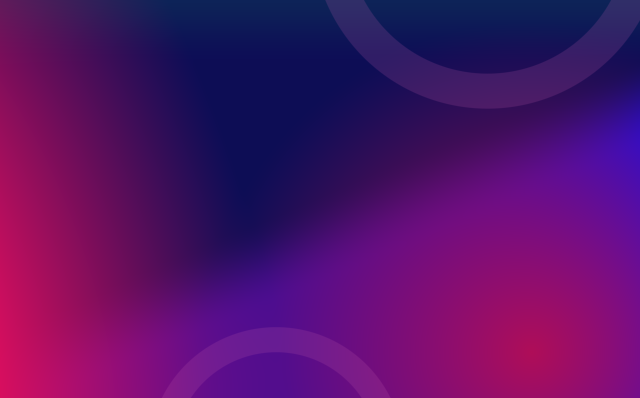
Give the GLSL for this background, as a WebGL 2 fragment shader.

```glsl
#version 300 es
precision highp float;
// Soft gradient backdrop: navy sky, a violet region below a slanted line,
// a crimson glow on the left edge and another at lower right, with two pale
// translucent rings. Lengths are in canvas heights, origin at lower left.

uniform vec2 u_resolution;
out vec4 outColor;

const vec3 NAVY    = vec3(0.050, 0.050, 0.335);
const vec3 TEAL    = vec3(0.050, 0.155, 0.345);
const vec3 VIOLET  = vec3(0.225, 0.050, 0.600);
const vec3 BLUE    = vec3(0.060, 0.050, 0.890);
const vec3 CRIMSON = vec3(0.685, 0.052, 0.345);
const vec3 ROSE    = vec3(0.845, 0.055, 0.370);
const vec3 RING    = vec3(0.745, 0.350, 0.665);

const float RING_ALPHA  = 0.2;
const float WIDTH       = 1.613;  // x at which the cool region turns blue
const float SLANT_START = 0.154;  // height of the slanted line at x = 0
const float SLANT_SLOPE = 0.4225;
const vec2  GLOW_CENTER = vec2(1.336, 0.115);
const float GLOW_RADIUS = 0.84;

// Rings: center x, center y, inner radius, outer radius
const vec4 TOP_RING    = vec4(1.225, 1.168, 0.353, 0.441);
const vec4 BOTTOM_RING = vec4(0.694, -0.143, 0.258, 0.321);

// Linear falloff from 1 to 0 with a rounded foot
float softFalloff(float distanceRatio) {
  const float FOOT = 0.05;
  float t = max(1.0 - distanceRatio, 0.0);
  return t * t * (1.0 + FOOT) / (t + FOOT);
}

// Antialiased coverage of a ring
float ringMask(vec2 p, vec4 ring) {
  float middle = 0.5 * (ring.z + ring.w);
  float halfWidth = 0.5 * (ring.w - ring.z);
  float d = abs(length(p - ring.xy) - middle) - halfWidth;
  float edge = 0.75 / u_resolution.y;
  return 1.0 - smoothstep(-edge, edge, d);
}

// Strength of the left glow: weaker and narrower toward the top
float leftGlow(vec2 p) {
  float strength = 1.0 - 0.59 * pow(p.y, 1.6);
  float reach = mix(0.73, 0.43, pow(p.y, 1.5));
  return strength * softFalloff(p.x / reach);
}

void main() {
  vec2 p = gl_FragCoord.xy / u_resolution.y;

  // Navy sky with a teal tint along the top
  vec3 color = mix(NAVY, TEAL, 0.9 * smoothstep(0.83, 1.03, p.y));

  // Violet below the slanted line, turning blue to the right
  float depth = SLANT_START + SLANT_SLOPE * p.x - p.y;
  vec3 cool = mix(VIOLET, BLUE, min(pow(p.x / WIDTH, 4.0), 1.0));
  color = mix(color, cool, smoothstep(-0.02, 0.21, depth));

  // Crimson glows
  float glow = softFalloff(length(p - GLOW_CENTER) / GLOW_RADIUS);
  color = mix(color, CRIMSON, glow);
  color = mix(color, ROSE, leftGlow(p));

  // Translucent rings
  float rings = max(ringMask(p, TOP_RING), ringMask(p, BOTTOM_RING));
  color = mix(color, RING, RING_ALPHA * rings);

  outColor = vec4(color, 1.0);
}
```
